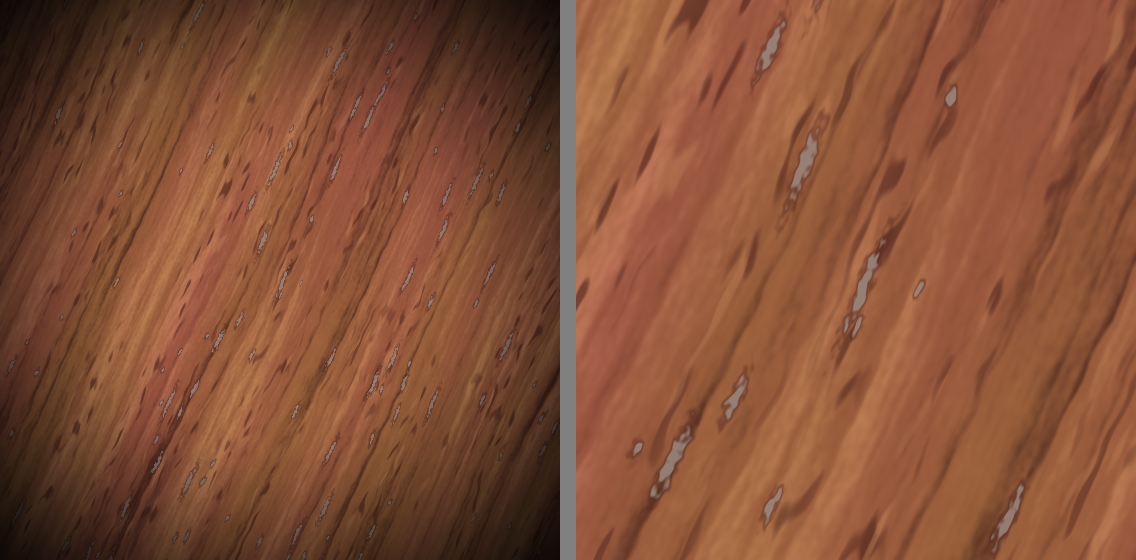
Left, the full canvas; right, a detail of the centre.
A three.js fragment shader for this texture:

```glsl
varying vec2 vUv;

#define GRAIN_DIR vec2(0.415, 0.910)
#define DARK_WOOD vec3(0.35, 0.185, 0.135)
#define MID_WOOD vec3(0.60, 0.355, 0.235)
#define LIGHT_WOOD vec3(0.77, 0.52, 0.35)
#define PORE_COLOR vec3(0.32, 0.15, 0.12)
#define CHALK_COLOR vec3(0.62, 0.56, 0.53)
#define SEAM_DEPTH 0.62
#define CHALK_CELL vec2(0.022, 0.05)
#define CHALK_AMOUNT 0.36
#define VIGNETTE vec2(0.22, 0.82)

float hash(vec2 p) {
  return fract(sin(dot(p, vec2(127.1, 311.7))) * 43758.5453);
}

vec2 gradient(vec2 cell) {
  float angle = 6.28318 * hash(cell);
  return vec2(cos(angle), sin(angle));
}

float gradientNoise(vec2 p) {
  vec2 i = floor(p);
  vec2 f = p - i;
  vec2 u = f * f * f * (f * (f * 6.0 - 15.0) + 10.0);
  vec2 e = vec2(1.0, 0.0);
  float a = dot(gradient(i), f);
  float b = dot(gradient(i + e.xy), f - e.xy);
  float c = dot(gradient(i + e.yx), f - e.yx);
  float d = dot(gradient(i + e.xx), f - e.xx);
  return mix(mix(a, b, u.x), mix(c, d, u.x), u.y);
}

// Growth seams: each darkens slowly, then ends in a crisp edge
float seams(vec2 p) {
  float dark = 0.0;
  float rings = 9.0;
  for (int i = 0; i < 3; i++) {
    float ring = p.x * rings + 0.6 * gradientNoise(vec2(p.x * 6.0, p.y * 0.8) + rings);
    float f = fract(ring);
    float strength = hash(vec2(floor(ring), rings));
    float fade = 0.75 + gradientNoise(vec2(floor(ring) * 3.7, p.y * 2.5 + rings));
    float edge = 1.0 - smoothstep(1.0 - 0.004 * rings, 1.0, f);
    dark += strength * fade * pow(f, 4.0) * edge;
    rings *= 2.3;
  }
  return dark;
}

// Short chalky dashes gathered in columns: x is the fill, y the dark rim
vec2 chalk(vec2 p) {
  vec2 home = floor(p / CHALK_CELL);
  float ragged = gradientNoise(p * vec2(330.0, 150.0));
  vec2 mask = vec2(0.0);
  for (int y = -1; y <= 1; y++) {
    for (int x = -1; x <= 1; x++) {
      vec2 id = home + vec2(float(x), float(y));
      float column = hash(vec2(id.x, 7.0));
      float present = step(hash(id + 31.0), CHALK_AMOUNT * column * column);
      vec2 center = (id + 0.2 + 0.6 * vec2(hash(id + 3.0), hash(id + 17.0))) * CHALK_CELL;
      float size = hash(id + 53.0);
      vec2 radius = vec2(mix(0.0022, 0.0036, size), mix(0.005, 0.030, size * size));
      float d = length((p - center) / radius) + 0.9 * ragged;
      mask.x = max(mask.x, present * (1.0 - smoothstep(0.55, 1.05, d)));
      mask.y = max(mask.y, present * (1.0 - smoothstep(0.9, 1.8, d)));
    }
  }
  return mask;
}

void main() {
  // Frame turned so that x runs across the grain and y along it
  vec2 p = vec2(dot(vUv, vec2(GRAIN_DIR.y, -GRAIN_DIR.x)), dot(vUv, GRAIN_DIR));
  p.x += 0.012 * gradientNoise(p * vec2(4.0, 2.5));
  vec2 rough = p;
  rough.x += 0.0035 * gradientNoise(p * vec2(45.0, 32.0));

  // Bands from broad to hair-fine
  float tone = 0.64 - SEAM_DEPTH * seams(rough);
  tone += 0.42 * gradientNoise(rough * vec2(9.0, 0.7) + 4.0);
  tone += 0.34 * gradientNoise(rough * vec2(29.0, 1.4) + 11.0);
  tone += 0.26 * gradientNoise(rough * vec2(75.0, 4.0) + 23.0);
  tone += 0.16 * gradientNoise(p * vec2(190.0, 28.0));
  tone += 0.09 * gradientNoise(p * vec2(260.0, 130.0));
  vec3 color = mix(DARK_WOOD, MID_WOOD, smoothstep(-0.05, 0.55, tone));
  color = mix(color, LIGHT_WOOD, smoothstep(0.5, 1.15, tone));

  // Slow drift between red and honey
  float hue = gradientNoise(p * vec2(12.0, 1.5) + 40.0);
  color *= vec3(1.0, 1.0 + 0.16 * hue, 1.0 - 0.10 * hue);

  // Broken dark pores and pale slivers
  float streak = smoothstep(-0.08, 0.28, gradientNoise(rough * vec2(24.0, 2.0) + 60.0));
  float pore = smoothstep(0.16, 0.42, gradientNoise(rough * vec2(120.0, 24.0) + 70.0));
  float sliver = smoothstep(0.2, 0.45, gradientNoise(rough * vec2(115.0, 17.0) + 90.0));
  color = mix(color, PORE_COLOR, 0.65 * pore * streak);
  color = mix(color, LIGHT_WOOD, 0.45 * sliver * streak);

  // Chalk left in the open grain
  vec2 fleck = chalk(rough);
  color = mix(color, PORE_COLOR, 0.5 * fleck.y);
  color = mix(color, CHALK_COLOR, 0.8 * fleck.x);

  // Dark corners
  color *= 1.0 - smoothstep(VIGNETTE.x, VIGNETTE.y, length(vUv - 0.5));
  gl_FragColor = vec4(color, 1.0);
}
```
